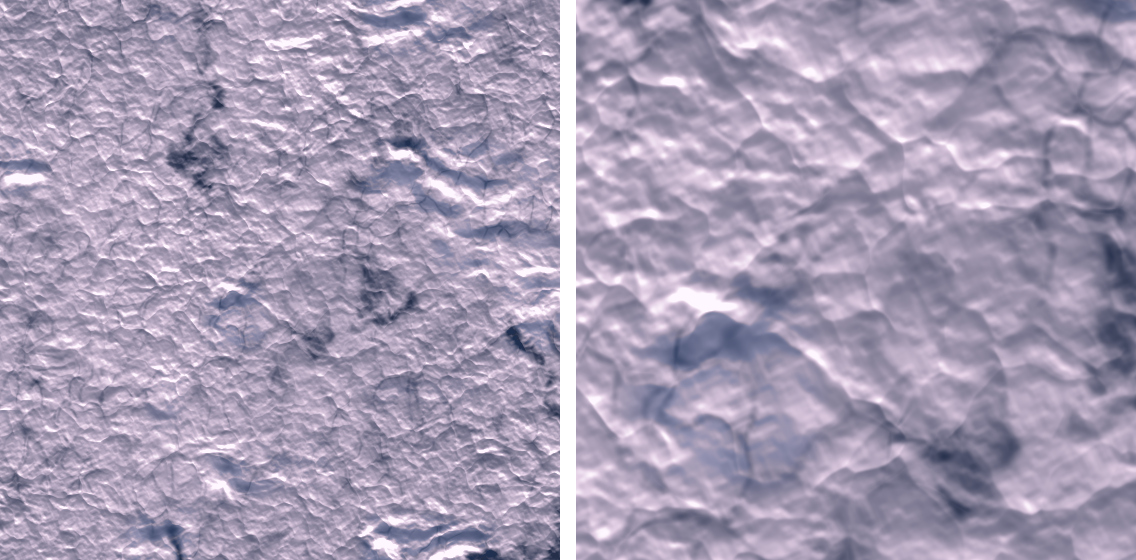
Left, the full canvas; right, a detail of the centre.
Give the GLSL for this texture, as a Shadertoy shader.

```glsl
const vec3 SHADOW = vec3(0.39, 0.39, 0.49);
const vec3 LIT = vec3(0.88, 0.80, 0.89);
const vec3 WHITE = vec3(1.00, 0.97, 1.00);
const vec3 BLUE_TINT = vec3(-0.03, 0.0, 0.03);

const vec2 UPHILL = vec2(0.196, 0.981);  // direction pointing away from the sun
const float SLOPE_STEP = 0.0018;
const float BASE_TONE = 0.61;
const float SLOPE_GAIN = 0.44;
const float SHADE_SOFTNESS = 0.55;
const float BROAD_GAIN = 0.40;
const float TOP_GLOW = 0.45;
const float CREASE_DEPTH = 0.24;
const float GAP_DEPTH = 0.95;
const float PUFF_SCALE = 22.0;
const float RIPPLE_HEIGHT = 0.020;
const float PLUME_HEIGHT = 0.075;

vec2 hash22(vec2 p) {
    vec3 q = fract(vec3(p.xyx) * vec3(0.1031, 0.1030, 0.0973));
    q += dot(q, q.yzx + 33.33);
    return fract((q.xx + q.yz) * q.zy);
}

float noise(vec2 p) {
    vec2 cell = floor(p);
    vec2 f = fract(p);
    vec2 u = f * f * f * (f * (f * 6.0 - 15.0) + 10.0);
    float low = mix(hash22(cell).x, hash22(cell + vec2(1, 0)).x, u.x);
    float high = mix(hash22(cell + vec2(0, 1)).x, hash22(cell + vec2(1, 1)).x, u.x);
    return mix(low, high, u.y);
}

float fbm(vec2 p) {
    const mat2 TURN = mat2(1.6, 1.2, -1.2, 1.6);
    float sum = 0.0;
    float weight = 0.533;
    for (int i = 0; i < 4; i++) {
        sum += weight * noise(p);
        p = TURN * p + 17.3;
        weight *= 0.5;
    }
    return sum;
}

// Rounded puffs: x = soft dome height, y = gap to the second nearest puff
vec2 puffs(vec2 p) {
    const float SOFT = 16.0;
    vec2 cell = floor(p);
    float sum = 0.0;
    vec2 nearest = vec2(4.0);
    for (int y = -1; y <= 1; y++) {
        for (int x = -1; x <= 1; x++) {
            vec2 id = cell + vec2(x, y);
            vec2 d = id + hash22(id) - p;
            float dist = length(d);
            sum += exp(-SOFT * dist * dist);
            nearest = dist < nearest.x ? vec2(dist, nearest.x)
                                       : vec2(nearest.x, min(nearest.y, dist));
        }
    }
    return vec2(log(sum + 1e-7) / SOFT, nearest.y - nearest.x);
}

vec2 warp(vec2 p) {
    vec2 coarse = vec2(noise(p * 14.0), noise(p * 14.0 + 51.7)) - 0.5;
    vec2 fine = vec2(noise(p * 52.0 + 9.1), noise(p * 52.0 + 73.4)) - 0.5;
    return p + 0.022 * coarse + 0.009 * fine;
}

// Cloud top; patch amounts hold: x = ripples, y = tall plumes, z = overall relief
float height(vec2 p, vec3 patches) {
    vec2 w = warp(p);
    float billows = 0.014 * puffs(w * 11.0).x
                  + 0.019 * puffs(w * PUFF_SCALE + 31.0).x
                  + 0.013 * puffs(w * 46.0 + 67.0).x;
    float wisps = 0.0062 * noise(mat2(0.8, 0.6, -0.6, 0.8) * w * 90.0)
                + 0.0032 * noise(mat2(0.9, -0.4, 0.4, 0.9) * p * 175.0);
    vec2 bent = w + 0.07 * vec2(noise(p * 7.0 + 3.0), noise(p * 7.0 + 60.0));
    float ripples = RIPPLE_HEIGHT * noise(bent * vec2(25.0, 50.0));
    float plumes = PLUME_HEIGHT * noise(bent * vec2(16.0, 32.0) + 40.0);
    return patches.z * (billows + wisps) + patches.x * ripples + patches.y * plumes;
}

void mainImage(out vec4 fragColor, in vec2 fragCoord) {
    vec2 p = fragCoord / iResolution.y + 2.0;

    // Regions of calm, rippled and towering cloud
    vec3 patches;
    patches.x = smoothstep(0.35, 0.80, noise(p * 5.0 + 4.2));
    patches.y = smoothstep(0.62, 0.92, noise(p * 7.5 + 21.8));
    patches.z = mix(0.65, 1.30, noise(p * 4.0 + 12.6));

    // Low sunlight on the relief, with shaded sides softened
    float rise = height(p + UPHILL * SLOPE_STEP, patches) - height(p, patches);
    float slope = rise / SLOPE_STEP;
    float light = slope / (1.0 + SHADE_SOFTNESS * max(-slope, 0.0));
    float tone = BASE_TONE + SLOPE_GAIN * light;
    tone += BROAD_GAIN * (fbm(p * 4.0 + 8.0) - 0.5);

    // Paler tops and thin broken creases around the puffs
    vec2 w = warp(p);
    vec2 large = puffs(w * 11.0);
    vec2 small = puffs(w * PUFF_SCALE + 31.0);
    tone += TOP_GLOW * (max(small.x, -0.5) + 0.13);
    float crease = 1.0 - smoothstep(0.0, 0.16, small.y);
    crease = max(crease, 1.0 - smoothstep(0.0, 0.10, large.y));
    tone -= CREASE_DEPTH * crease * smoothstep(0.35, 0.70, fbm(p * 13.0 + 2.0));

    // Ragged dark gaps along winding lines
    float line = abs(fbm(w * 3.0 + 5.5) - 0.5);
    float gap = 1.0 - smoothstep(0.0, 0.055, line);
    gap *= smoothstep(0.45, 0.80, noise(p * 5.5 + 33.0));
    gap *= smoothstep(0.28, 0.68, fbm(w * 28.0));
    tone -= GAP_DEPTH * gap;

    // Violet grey ramp, whitening at the brightest crests
    tone = max(tone, -0.5);
    vec3 color = mix(SHADOW, LIT, min(tone, 1.0));
    color = mix(color, WHITE, smoothstep(0.95, 1.30, tone));
    color += BLUE_TINT * patches.y * smoothstep(0.0, 0.8, -slope);
    fragColor = vec4(clamp(color, 0.0, 1.0), 1.0);
}
```
